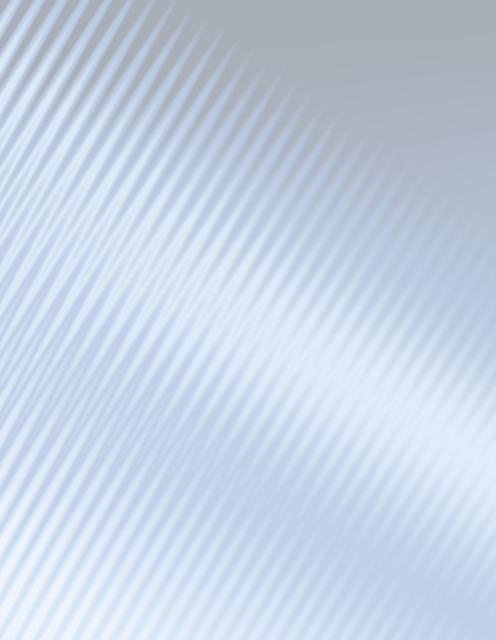
Write a WebGL 2 fragment shader that draws this background.

```glsl
#version 300 es
precision highp float;
// Ribbed glass over a soft diagonal sheen of grey, blue and white.
// Each slanted rib bends the coordinate of a colour ramp, so stripes are
// strong at the left, fade to the right, and double at the ramp's extremes.

uniform vec2 u_resolution;
out vec4 fragColor;

const float TAU = 6.2831853;
const float ASPECT = 0.776;        // sheet width over height

// Ribs: about 21 across the top edge
const float RIB_DENSITY = 27.4;    // ribs per sheet height, measured across
const float RIB_LEAN = 0.6;        // sideways shift per unit of descent
const float RIB_FAN = 0.077;       // ribs lean further toward the lower right
const float RIB_TIGHTEN = 0.09;    // ribs crowd together along the sheet
const float RIB_PHASE = 0.71;
const float RIB_BEND = 0.19;       // bend strength at the left edge
const float BEND_FADE = 2.5;
const float RIB_VARIATION = 0.18;

// Sheen: ramp stops along the band axis
const float BAND_TILT = 0.58;
const float GREY_END = -0.11;
const float BLUE_STOP = 0.06;
const float BRIGHT_STOP = 0.279;
const float VALLEY_STOP = 0.534;
const float LIGHT_STOP = 0.80;
const float WHITE_STOP = 1.02;

const vec3 GREY = vec3(0.662, 0.685, 0.722);
const vec3 BLUE_GREY = vec3(0.705, 0.760, 0.835);
const vec3 BLUE = vec3(0.725, 0.788, 0.875);
const vec3 BRIGHT = vec3(0.862, 0.914, 0.967);
const vec3 VALLEY = vec3(0.752, 0.816, 0.910);
const vec3 LIGHT = vec3(0.850, 0.905, 0.965);
const vec3 WHITE = vec3(0.930, 0.957, 0.992);

float hash(float n) {
    return fract(sin(n * 12.9898) * 43758.545);
}

// Smooth value noise along one axis
float noise(float x) {
    float cell = floor(x);
    return mix(hash(cell), hash(cell + 1.0), smoothstep(0.0, 1.0, x - cell));
}

// Continuous rib number; whole steps are one rib apart
float ribCoordinate(vec2 p) {
    float across = p.x + RIB_LEAN * p.y + RIB_FAN * p.x * p.y;
    return RIB_DENSITY * across * (1.0 + RIB_TIGHTEN * across) - RIB_PHASE;
}

// Colour of the sheen at a band position, over a given upper grey
vec3 sheen(float band, vec3 upper) {
    vec3 color = mix(upper, BLUE, smoothstep(GREY_END, BLUE_STOP, band));
    color = mix(color, BRIGHT, smoothstep(BLUE_STOP - 0.03, BRIGHT_STOP, band));
    color = mix(color, VALLEY, smoothstep(BRIGHT_STOP, VALLEY_STOP, band));
    color = mix(color, LIGHT, smoothstep(VALLEY_STOP, LIGHT_STOP, band));
    return mix(color, WHITE, smoothstep(LIGHT_STOP - 0.05, WHITE_STOP, band));
}

void main() {
    // Sheet position, measured from the top left
    vec2 uv = gl_FragCoord.xy / u_resolution;
    vec2 p = vec2(uv.x * ASPECT, 1.0 - uv.y);

    // Ribs displace the band position
    float rib = ribCoordinate(p);
    float strength = 1.0 + RIB_VARIATION * (noise(rib) - 0.5);
    float bend = RIB_BEND * exp(-BEND_FADE * p.x) * strength;
    float band = p.y - BAND_TILT * p.x + bend * cos(TAU * rib);

    // The grey corner cools toward the right and downward
    float cool = uv.x * smoothstep(0.0, 0.45, p.y);
    vec3 upper = mix(GREY, BLUE_GREY, cool);

    // Right end of the bright band glows a little more
    vec3 color = sheen(band, upper);
    float glow = smoothstep(0.16, 0.0, abs(band - BRIGHT_STOP));
    color += 0.015 * uv.x * glow;

    fragColor = vec4(color, 1.0);
}
```
